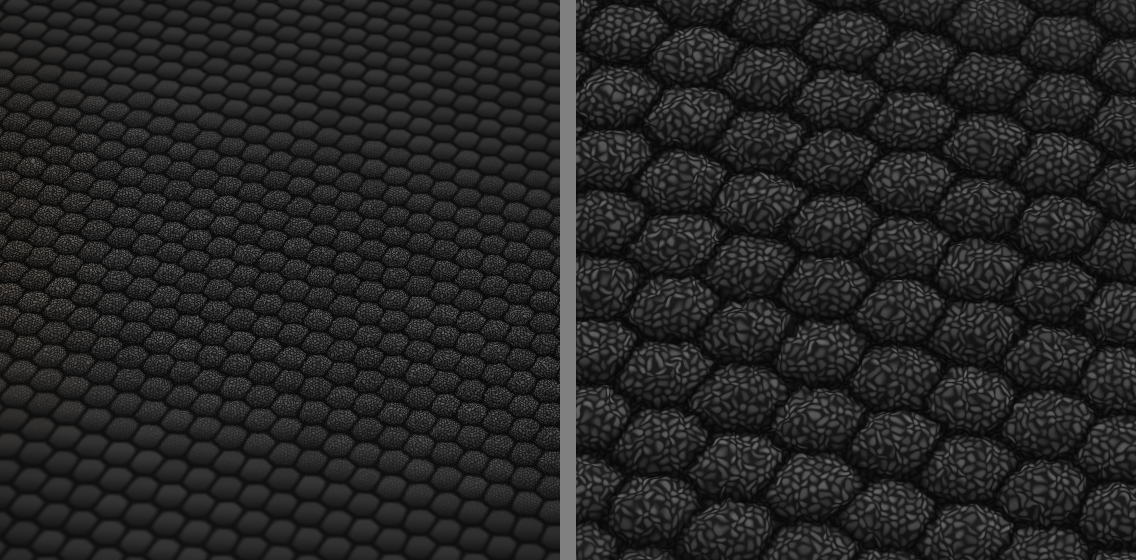
Left, the full canvas; right, a detail of the centre.
This texture is drawn by a WebGL 2 fragment shader. Its source:

```glsl
#version 300 es
precision highp float;
// Dark padded fabric: overlapping knitted domes in perspective, sharp along a slanted focus band.

uniform vec2 u_resolution;
out vec4 outColor;

// Lattice of domes, in canvas units at the centre
const vec2 STEP_UP = vec2(0.0469, 0.0250);
const vec2 STEP_DOWN = vec2(0.0443, -0.0135);
const vec2 PHASE = vec2(0.026, -0.0220);
const vec2 DOME_RADIUS = vec2(0.0260, 0.0168);
const vec2 DEPTH_AXIS = vec2(0.05, 0.25);   // how fast domes shrink with distance
const float OVERLAP = 0.17;                 // how far a dome hides the one behind it
const float JITTER = 0.09;

// Focus band and knit
const float FOCUS_HEIGHT = 0.585;
const float FOCUS_SLOPE = -0.21;
const vec2 STRAND_SIZE = vec2(0.0052, 0.0052);
const float STRAND_CONTRAST = 1.1;

// Colours
const vec3 GAP_COLOR = vec3(0.046);
const vec3 SHADE_COLOR = vec3(0.085, 0.085, 0.086);
const vec3 LIT_COLOR = vec3(0.208, 0.205, 0.204);
const vec3 WARM_TINT = vec3(1.06, 1.01, 0.95);

float hash(vec2 p) {
    return fract(sin(dot(p, vec2(127.1, 311.7))) * 43758.5453);
}

float noise(vec2 p) {
    vec2 i = floor(p), f = fract(p);
    f = f * f * (3.0 - 2.0 * f);
    return mix(mix(hash(i), hash(i + vec2(1, 0)), f.x),
               mix(hash(i + vec2(0, 1)), hash(i + vec2(1, 1)), f.x), f.y);
}

// Stitches of mixed slant in irregular columns; 0 in the holes, about 1 on the yarn
float knit(vec2 p) {
    p += 0.9 * (vec2(noise(p * 0.6), noise(p * 0.6 + 31.0)) - 0.5);
    p.y += 0.5 * mod(floor(p.x), 2.0);
    vec2 cell = floor(p);
    vec2 f = fract(p) - 0.5;
    float slant = 1.6 * (hash(cell + 23.0) - 0.5);
    vec2 local = vec2(f.x + 0.3 * slant * f.y, f.y - slant * f.x);
    float stitch = 1.0 - smoothstep(0.15, 0.60, length(local * vec2(0.9, 1.15)));
    return stitch * mix(0.6, 1.25, hash(cell));
}

// Front dome here: xy = offset in radii, z = distance, w = margin to the next dome
vec4 frontDome(vec2 q, out vec2 id) {
    mat2 lattice = mat2(STEP_UP, STEP_DOWN);
    vec2 base = floor(inverse(lattice) * q + 0.5);
    vec2 offset = vec2(0.0);
    float first = 1e3, second = 1e3;
    id = base;
    for (int j = -1; j <= 1; j++) {
        for (int i = -1; i <= 1; i++) {
            vec2 cell = base + vec2(i, j);
            vec2 wobble = vec2(hash(cell + 3.7), hash(cell + 9.2)) - 0.5;
            vec2 d = (q - lattice * cell) / DOME_RADIUS - wobble * JITTER * 2.0;
            float r = length(d) - OVERLAP * d.y;
            if (r < first) {
                second = first;
                first = r;
                offset = d;
                id = cell;
            } else {
                second = min(second, r);
            }
        }
    }
    return vec4(offset, first, second - first);
}

void main() {
    vec2 p = gl_FragCoord.xy / u_resolution;

    // Perspective plane and defocus
    vec2 centred = p - 0.5;
    vec2 q = centred / (1.0 - dot(centred, DEPTH_AXIS)) - PHASE;
    float focusDistance = abs(p.y - FOCUS_HEIGHT - FOCUS_SLOPE * p.x);
    float blur = smoothstep(0.06, 0.48, focusDistance);

    // Slightly ragged outline where the cloth is sharp
    vec2 ragged = vec2(noise(q / STRAND_SIZE), noise(q / STRAND_SIZE + 57.0)) - 0.5;
    vec2 id;
    vec4 dome = frontDome(q + ragged * 0.0035 * (1.0 - blur), id);

    // Crisp upper rim, soft shadow below, rounded corners
    float above = smoothstep(-0.8, 0.7, dome.y);
    float softness = mix(0.48, 0.24, above) + 0.40 * blur;
    float cover = smoothstep(-0.22 * blur, softness, dome.w);
    cover *= 1.0 - smoothstep(0.92 - 0.12 * blur, 1.24 + 0.14 * blur, dome.z);
    float light = smoothstep(-1.25, 0.85, dome.y + 0.08 * dome.x);
    vec3 cloth = mix(SHADE_COLOR, LIT_COLOR, light);
    cloth *= mix(0.94, 1.06, hash(id + 17.3));

    // Knit wraps around each dome and also shows faintly in the gaps
    vec2 wrapped = dome.xy * (0.92 + 0.14 * dot(dome.xy, dome.xy)) * DOME_RADIUS;
    float yarn = knit(wrapped / STRAND_SIZE + floor(hash(id) * 40.0));
    float sharpness = 1.0 - smoothstep(0.0, 0.85, blur);
    float grain = 1.0 + STRAND_CONTRAST * (yarn - 0.42) * sharpness;
    vec3 gap = GAP_COLOR * mix(1.0, 1.35, blur) * mix(1.0, grain, 0.8);
    vec3 color = mix(gap, cloth * grain, cover);

    // Slight unevenness, warm left edge and dim corners
    color *= 0.97 + 0.06 * noise(p * 5.0);
    float warmth = (1.0 - smoothstep(0.0, 0.25, p.x)) * (1.0 - blur);
    color *= mix(vec3(1.0), WARM_TINT, warmth);
    color *= 1.0 - 0.12 * smoothstep(0.35, 0.75, length(centred));
    outColor = vec4(color, 1.0);
}
```
